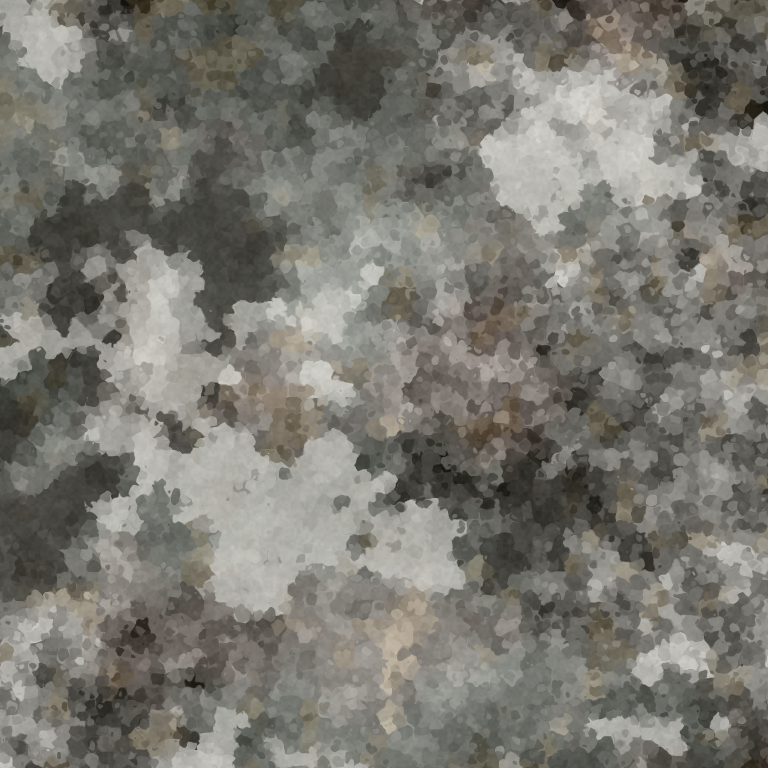
Write a WebGL 1 fragment shader that draws this texture.

```glsl
precision highp float;
// Weathered grey rock with pale lichen patches, dark hollows and ochre veins, in small rounded dabs.

uniform vec2 u_resolution;

const float BASE_TONE = 0.435;     // average grey of the bare rock
const float BROAD_CONTRAST = 0.50; // large soft shading
const float MOTTLE = 0.36;         // medium blotches
const float DAB_JITTER = 0.25;     // tone difference between single dabs
const float GRAIN = 0.035;         // fine grain inside the dabs
const float DAB_EDGE = 0.0020;     // softness of dab outlines
const float LICHEN_LEVEL = 0.615;  // higher means fewer pale patches
const float HOLLOW_LEVEL = 0.61;   // higher means fewer dark hollows
const float LICHEN_TONE = 0.715;
const float HOLLOW_TONE = 0.235;
const vec3 STONE_TINT = vec3(0.006, 0.002, -0.020);
const vec3 OCHRE_TINT = vec3(0.036, 0.008, -0.040);
const vec3 ROSE_TINT = vec3(0.020, -0.006, -0.006);
const vec3 GREEN_TINT = vec3(-0.020, 0.003, 0.002);

float hash(vec2 p) {
  vec3 q = fract(p.xyx * vec3(0.1031, 0.1030, 0.0973));
  q += dot(q, q.yzx + 33.33);
  return fract((q.x + q.y) * q.z);
}

vec2 hash2(vec2 p) {
  return vec2(hash(p), hash(p + 71.7));
}

float noise(vec2 p) {
  vec2 i = floor(p), f = fract(p);
  f = f * f * (3.0 - 2.0 * f);
  return mix(mix(hash(i), hash(i + vec2(1.0, 0.0)), f.x),
             mix(hash(i + vec2(0.0, 1.0)), hash(i + vec2(1.0, 1.0)), f.x), f.y);
}

float fbm(vec2 p) {
  float sum = 0.0, weight = 0.5;
  for (int i = 0; i < 5; i++) {
    sum += weight * noise(p);
    p = mat2(0.8, 0.6, -0.6, 0.8) * p * 2.03 + 17.3;
    weight *= 0.5;
  }
  return sum / 0.96875;
}

// Colour of one dab, taken from the rock at the dab's centre.
vec3 rockColor(vec2 p, float random) {
  float busy = mix(0.45, 1.0, smoothstep(0.36, 0.52, fbm(p * vec2(2.6, 4.2) + 40.0)));
  float blotch = noise(mat2(0.8, 0.6, -0.6, 0.8) * p * 29.0 + 5.0) - 0.5;
  float tone = BASE_TONE + BROAD_CONTRAST * (fbm(p * vec2(4.0, 6.0) + 9.0) - 0.5);
  tone += MOTTLE * busy * blotch;

  // Ochre veins running roughly upright, broken into stretches
  float wander = 0.9 * fbm(p * 6.0 + 60.0);
  float ridge = abs(noise(vec2(p.x * 4.0 + wander, p.y * 1.3) + 23.0) - 0.5);
  float vein = smoothstep(0.06, 0.01, ridge) * smoothstep(0.42, 0.58, noise(p * 4.0 + 81.0));
  tone += 0.11 * vein;

  // Slanted dark hollows, then ragged pale lichen with holes and islets
  vec2 slant = vec2(p.x - 0.5 * p.y, 0.6 * p.y) * 5.5;
  float hollowField = fbm(slant + 130.0) - 0.06 * blotch;
  float hollow = smoothstep(HOLLOW_LEVEL, HOLLOW_LEVEL + 0.09, hollowField);
  float speck = noise(p * 38.0 + 400.0) - 0.5;
  float lichenField = fbm(p * vec2(5.6, 7.4) + 210.0) + 0.12 * blotch + 0.10 * speck;
  float lichen = smoothstep(LICHEN_LEVEL, LICHEN_LEVEL + 0.06, lichenField);
  tone = mix(tone, HOLLOW_TONE + 0.25 * (tone - BASE_TONE), 0.9 * hollow);
  tone = mix(tone, LICHEN_TONE + 0.4 * (tone - BASE_TONE), 0.92 * lichen);

  // Dab variation and occasional dark pits
  float calm = 1.0 - 0.6 * max(hollow, lichen);
  tone += DAB_JITTER * busy * calm * (random - 0.5);
  tone -= 0.14 * step(0.96, random) * (1.0 - hollow);

  float plain = 1.0 - 0.8 * max(hollow, lichen);
  vec3 color = vec3(tone) + STONE_TINT;
  float ochre = max(vein, 0.8 * smoothstep(0.65, 0.85, noise(p * 27.0 + 301.0)));
  color += OCHRE_TINT * ochre * plain;
  color += ROSE_TINT * smoothstep(0.50, 0.68, fbm(p * 6.0 + 350.0)) * plain;
  color += GREEN_TINT * (1.0 - busy) * plain;
  return color;
}

// One layer of dabs: rgb colour and coverage, blended across the nearest two.
vec4 dabLayer(vec2 p, float scale, float seed, float minRadius, float maxRadius) {
  vec2 q = p * scale, cell = floor(q);
  vec2 nearCenter = q, nextCenter = q, nearId = cell, nextId = cell;
  float nearDist = 9.0, nextDist = 9.0;
  for (int y = -1; y <= 1; y++) {
    for (int x = -1; x <= 1; x++) {
      vec2 id = cell + vec2(float(x), float(y));
      vec2 center = id + 0.1 + 0.8 * hash2(id + seed);
      float d = length(q - center);
      if (d < nearDist) {
        nextDist = nearDist; nextCenter = nearCenter; nextId = nearId;
        nearDist = d; nearCenter = center; nearId = id;
      } else if (d < nextDist) {
        nextDist = d; nextCenter = center; nextId = id;
      }
    }
  }
  float edge = DAB_EDGE * scale;
  float share = 0.5 + 0.5 * smoothstep(0.0, edge, nextDist - nearDist);
  vec2 radius = mix(vec2(minRadius), vec2(maxRadius),
                    vec2(hash(nearId + seed + 7.0), hash(nextId + seed + 7.0)));
  vec2 cover = smoothstep(vec2(0.0), vec2(edge), radius - vec2(nearDist, nextDist));
  vec4 nearDab = vec4(rockColor(nearCenter / scale, hash(nearId + seed + 19.0)), cover.x);
  vec4 nextDab = vec4(rockColor(nextCenter / scale, hash(nextId + seed + 19.0)), cover.y);
  return mix(nextDab, nearDab, share);
}

void main() {
  vec2 p = gl_FragCoord.xy / min(u_resolution.x, u_resolution.y);
  vec2 ragged = p + 0.005 * (vec2(noise(p * 150.0), noise(p * 150.0 + 50.0)) - 0.5);

  vec3 color = dabLayer(ragged, 46.0, 11.0, 3.0, 3.0).rgb;
  vec4 middle = dabLayer(ragged, 56.0, 137.0, 0.1, 0.85);
  color = mix(color, middle.rgb, 0.92 * middle.a);
  vec4 small = dabLayer(ragged, 78.0, 263.0, -0.5, 0.75);
  color = mix(color, small.rgb, 0.9 * small.a);

  color += GRAIN * (noise(p * 260.0) + noise(p * 120.0 + 9.0) - 1.0);
  gl_FragColor = vec4(clamp(color, 0.0, 1.0), 1.0);
}
```
